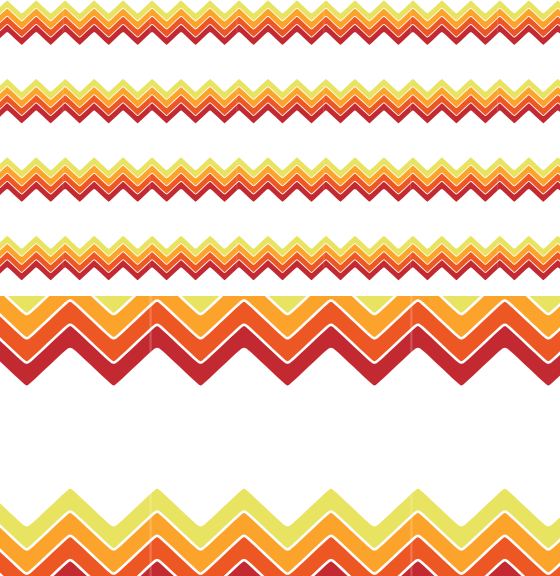
Top, the full canvas; bottom, a detail of the centre.
Write a WebGL 1 fragment shader that draws this pattern.

```glsl
precision highp float;

// Rows of four-colour chevron stripes on white, split by thin pale gaps.
// One softened triangle wave bends every stripe; mod repeats the rows,
// and faint vertical seams recur every third wave. Unit: canvas height.

#define WAVE 0.10349        // horizontal length of one zigzag
#define PEAK_X 0.0258       // x of the first crest
#define RISE 0.0492         // height of the zigzag before rounding
#define SHARPNESS 0.99      // 1.0 gives fully pointed corners
#define ROW 0.2802          // spacing of the chevron rows
#define ROW_TOP 0.0008      // first crest below the top edge
#define STRIPE 0.0289       // vertical thickness of one stripe
#define GAP 0.0031          // width of the pale line between stripes
#define SEAM_X 0.225        // x of a seam
#define SEAM_WIDTH 0.0026
#define SEAM_FADE 0.20

uniform vec2 u_resolution;

const float PI = 3.14159265;

// Softened triangle wave: x = depth below the crest, y = its slope.
vec2 zigzag(float x) {
  float phase = 2.0 * PI * (x - PEAK_X) / WAVE;
  float c = SHARPNESS * cos(phase);
  float depth = RISE * (asin(SHARPNESS) - asin(c)) / PI;
  float slope = 2.0 * RISE / WAVE * SHARPNESS * sin(phase) / sqrt(1.0 - c * c);
  return vec2(depth, slope);
}

// Stripe colours from top to bottom.
vec3 stripeColor(int i) {
  if (i == 0) return vec3(0.91, 0.89, 0.38);
  if (i == 1) return vec3(0.99, 0.64, 0.17);
  if (i == 2) return vec3(0.93, 0.34, 0.14);
  return vec3(0.76, 0.16, 0.19);
}

// Antialiased fill of a signed distance.
float coverage(float dist, float pixel) {
  return clamp(0.5 - dist / pixel, 0.0, 1.0);
}

void main() {
  float pixel = 1.0 / u_resolution.y;
  vec2 p = gl_FragCoord.xy * pixel;

  // Depth below the upper outline of the current row.
  vec2 wave = zigzag(p.x);
  float steepness = sqrt(1.0 + wave.y * wave.y);
  float depth = mod(1.0 - p.y - ROW_TOP, ROW) - wave.x;

  // Stripes, each trimmed by half a gap along its normal.
  vec3 color = vec3(1.0);
  float painted = 0.0;
  for (int i = 0; i < 4; i++) {
    float center = (float(i) + 0.5) * STRIPE;
    float dist = (abs(depth - center) - 0.5 * STRIPE) / steepness + 0.5 * GAP;
    float fill = coverage(dist, pixel);
    color = mix(color, stripeColor(i), fill);
    painted = max(painted, fill);
  }

  // Faint seams, visible only on the painted stripes.
  float seamSpan = 3.0 * WAVE;
  float seamDist = abs(mod(p.x - SEAM_X + 0.5 * seamSpan, seamSpan) - 0.5 * seamSpan);
  float seam = coverage(seamDist - 0.5 * SEAM_WIDTH, pixel);
  color = mix(color, vec3(1.0), SEAM_FADE * seam * painted);

  gl_FragColor = vec4(color, 1.0);
}
```
